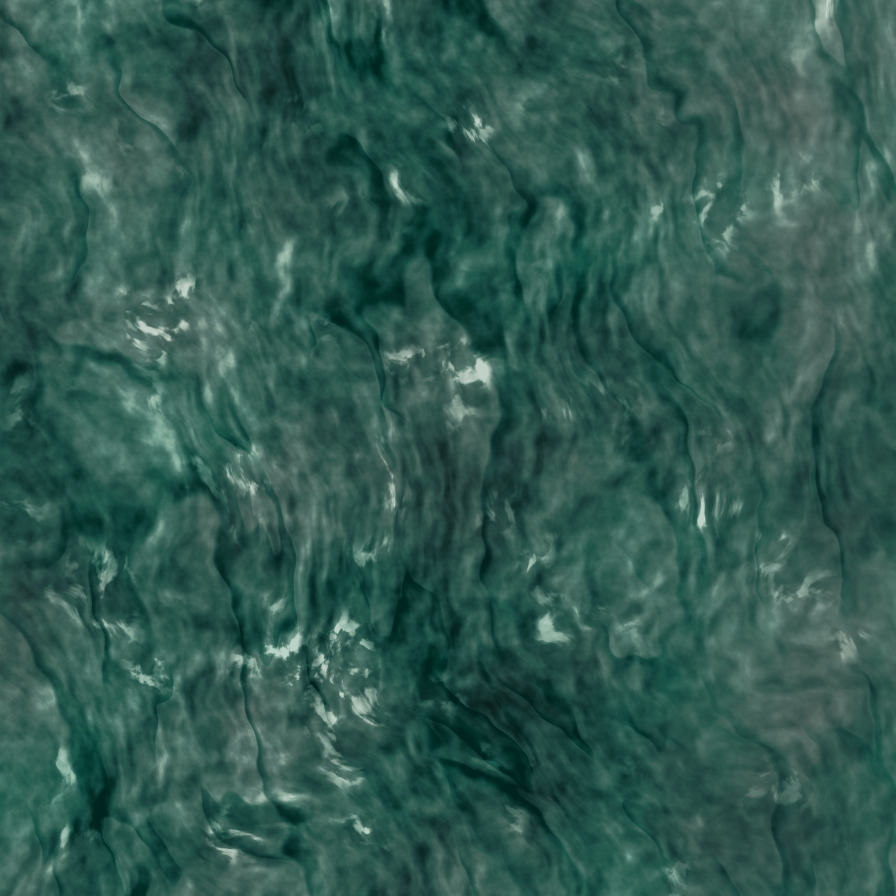
Give the GLSL for this texture, as a WebGL 1 fragment shader.

```glsl
precision highp float;
// Draws a rough green mineral face with slanted folds, dark creases and pale glints.

uniform vec2 u_resolution;

const float TAU = 6.2831853;
const float GRAIN_TILT = 0.38;
const vec2 LIGHT_STEP = vec2(-0.0048, 0.0036);

const vec3 PIT = vec3(0.02, 0.13, 0.12);
const vec3 SHADOW = vec3(0.05, 0.19, 0.17);
const vec3 DEEP_GREEN = vec3(0.11, 0.27, 0.25);
const vec3 BODY_GREEN = vec3(0.16, 0.34, 0.30);
const vec3 SOFT_GREEN = vec3(0.25, 0.40, 0.36);
const vec3 PALE_GREEN = vec3(0.33, 0.48, 0.44);
const vec3 GLINT = vec3(0.53, 0.66, 0.60);
const vec3 SPARK = vec3(0.74, 0.82, 0.78);
const vec3 GREY_SHIFT = vec3(0.12, -0.03, 0.0);

// Unit gradient at a lattice point
vec2 gradient(vec2 cell) {
  float h = fract(sin(dot(cell, vec2(127.1, 311.7))) * 43758.547);
  return vec2(cos(h * TAU), sin(h * TAU));
}

float gradientNoise(vec2 p) {
  vec2 i = floor(p);
  vec2 f = p - i;
  vec2 w = f * f * f * (f * (f * 6.0 - 15.0) + 10.0);
  vec2 e = vec2(1.0, 0.0);
  float a = dot(gradient(i), f);
  float b = dot(gradient(i + e.xy), f - e.xy);
  float c = dot(gradient(i + e.yx), f - e.yx);
  float d = dot(gradient(i + e.xx), f - e.xx);
  return mix(mix(a, b, w.x), mix(c, d, w.x), w.y);
}

float fbm(vec2 p) {
  float sum = 0.0;
  float amplitude = 0.5;
  for (int i = 0; i < 4; i++) {
    sum += amplitude * gradientNoise(p);
    p = p * 2.03 + vec2(17.3, 9.1);
    amplitude *= 0.5;
  }
  return sum;
}

vec2 bend(vec2 p, float frequency, float amount) {
  vec2 q = p * frequency;
  return amount * vec2(gradientNoise(q + 4.7), gradientNoise(q + 31.4));
}

// Bent, slightly jagged coordinates: x runs across the grain, y along it
vec2 grainSpace(vec2 p) {
  vec2 q = p + bend(p, 3.2, 0.09) + bend(p, 9.0, 0.025) + bend(p, 31.0, 0.009);
  vec2 along = vec2(sin(GRAIN_TILT), -cos(GRAIN_TILT));
  return vec2(dot(q, vec2(-along.y, along.x)), dot(q, along));
}

float relief(vec2 p) {
  return fbm(grainSpace(p) * vec2(9.0, 4.6) + 7.5);
}

// Shadow lines, sharp on one side and soft on the other, that fade in and out
float crease(vec2 grain, vec2 scale, float softness, float seed) {
  float n = gradientNoise(grain * scale + seed);
  n += 0.25 * gradientNoise(grain * scale * 3.1 + seed);
  float line = smoothstep(-0.035, 0.01, n) * (1.0 - smoothstep(0.01, softness, n));
  return line * smoothstep(-0.05, 0.22, gradientNoise(grain * scale * 0.8 + seed * 2.3));
}

// Pale grains gathered in patches around the middle left
float glints(vec2 p, vec2 grain) {
  float patches = gradientNoise(p * 7.5 + 21.6) + 0.5 * gradientNoise(p * 19.0 + 3.2);
  patches += 0.14 - 0.45 * distance(p, vec2(0.36, 0.46));
  float grains = fbm(grain * vec2(44.0, 32.0) + 63.0);
  return smoothstep(0.03, 0.4, patches) * smoothstep(-0.02, 0.2, grains);
}

vec3 rampStep(vec3 below, vec3 above, float tone, float start, float end) {
  return mix(below, above, clamp((tone - start) / (end - start), 0.0, 1.0));
}

vec3 stoneColour(float tone) {
  vec3 c = rampStep(PIT, SHADOW, tone, -2.7, -1.75);
  c = rampStep(c, DEEP_GREEN, tone, -1.75, -0.83);
  c = rampStep(c, BODY_GREEN, tone, -0.83, -0.03);
  c = rampStep(c, SOFT_GREEN, tone, -0.03, 0.72);
  c = rampStep(c, PALE_GREEN, tone, 0.72, 1.48);
  c = rampStep(c, GLINT, tone, 1.48, 2.4);
  return rampStep(c, SPARK, tone, 2.4, 3.5);
}

void main() {
  vec2 p = gl_FragCoord.xy / u_resolution;
  vec2 grain = grainSpace(p);

  // Smoother, paler face towards the right
  float face = smoothstep(0.62, 1.0, p.x + 0.25 * gradientNoise(p * 3.0 + 8.0));
  float roughness = mix(1.0, 0.65, face);

  // Tone from patches, lit folds, fine fibres and isotropic speckle
  float patches = 3.9 * fbm(p * 3.0 + 40.0) + 0.4 * face;
  float folds = 17.0 * (relief(p) - relief(p + LIGHT_STEP));
  float fibres = 2.8 * fbm(grain * vec2(42.0, 20.0));
  float speckle = 1.7 * fbm(p * 58.0 + 5.0);
  float shade = 1.7 * crease(grain, vec2(7.5, 2.2), 0.15, 3.7);
  shade += 1.3 * crease(grain, vec2(15.0, 4.8), 0.18, 18.9);
  float tone = 0.1 + patches + roughness * (folds + fibres + speckle - shade);
  tone += 2.6 * glints(p, grain) * roughness;

  // Drift between saturated green and grey, greener inside creases
  float drift = fbm(p * 5.0 + 71.0) + 0.1 * face - 0.2 * min(shade, 1.0);
  vec3 colour = stoneColour(tone) + GREY_SHIFT * drift;
  gl_FragColor = vec4(clamp(colour, 0.0, 1.0), 1.0);
}
```
